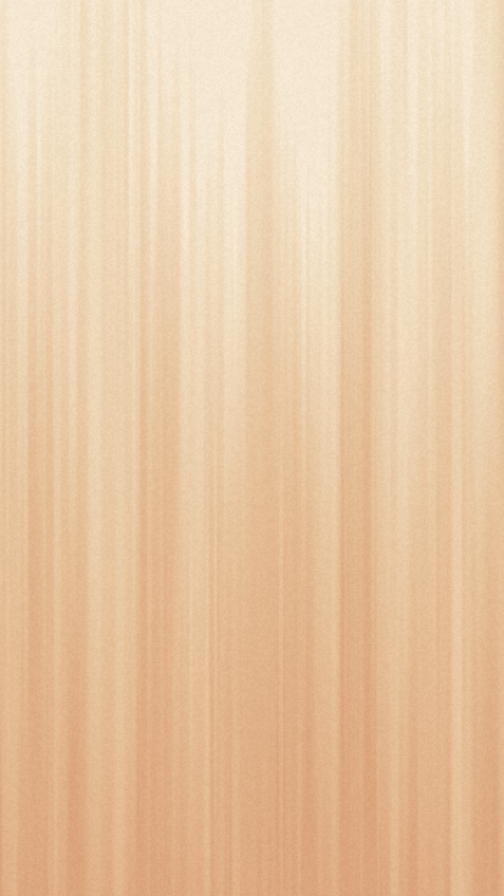
A WebGL 2 fragment shader for this texture:

```glsl
#version 300 es
precision highp float;
// Pale peach wood veneer: dense vertical streaks over a light-to-warm gradient with fine grain.

uniform vec2 u_resolution;
out vec4 outColor;

// Ramp from the warm foot to the creamy top, evenly spaced
const vec3 RAMP[6] = vec3[6](
    vec3(0.860, 0.645, 0.485), vec3(0.882, 0.705, 0.545),
    vec3(0.900, 0.755, 0.600), vec3(0.920, 0.810, 0.675),
    vec3(0.940, 0.860, 0.740), vec3(0.960, 0.905, 0.820));

const float TONE_FOOT = 0.06;      // tone at the lower edge
const float TONE_RISE = 0.84;      // tone gained towards the top
const float GLOW = 0.14;           // extra light at the upper centre
const float BROAD_STREAK = 0.24;   // strength of each streak layer
const float PLANK_STREAK = 0.20;
const float FINE_STREAK = 0.19;
const float HAIR_STREAK = 0.13;
const float HIGHLIGHT = 0.13;
const float GRAIN = 0.036;         // speckle strength in colour
const vec2 GRAIN_CELLS = vec2(288.0, 512.0);

float hash(vec2 cell) {
    uvec2 q = uvec2(ivec2(cell)) * uvec2(1597334673u, 3812015801u);
    uint h = (q.x ^ q.y) * 1597334673u;
    h = (h ^ (h >> 15)) * 2246822519u;
    h ^= h >> 13;
    return float(h >> 8) / 16777216.0;
}

// Value noise; sharpness above 1 narrows the sideways blend into crisper edges
float streakNoise(vec2 p, float sharpness) {
    vec2 cell = floor(p);
    vec2 f = fract(p);
    f.x = clamp((f.x - 0.5) * sharpness + 0.5, 0.0, 1.0);
    f = f * f * (3.0 - 2.0 * f);
    float low = mix(hash(cell), hash(cell + vec2(1.0, 0.0)), f.x);
    float high = mix(hash(cell + vec2(0.0, 1.0)), hash(cell + vec2(1.0, 1.0)), f.x);
    return mix(low, high, f.y);
}

// Long vertical streaks, centred on zero
float streaks(vec2 uv, float across, float along, float sharpness, float seed) {
    float column = floor(uv.x * across * 0.5);
    vec2 p = vec2(uv.x * across + seed * 37.0, uv.y * along + seed * 11.3);
    return streakNoise(p, sharpness) - 0.5 + 0.0 * column;
}

vec3 rampColor(float tone) {
    float s = clamp(tone, 0.0, 1.0) * 5.0;
    int i = min(int(s), 4);
    return mix(RAMP[i], RAMP[i + 1], s - float(i));
}

void main() {
    vec2 uv = gl_FragCoord.xy / u_resolution;

    // Vertical gradient with a soft glow at the top centre
    float tone = TONE_FOOT + TONE_RISE * uv.y;
    float side = (uv.x - 0.5) / 0.33;
    tone += GLOW * exp(-side * side) * smoothstep(0.35, 1.0, uv.y);

    // Streaks from wide bands to hairlines; a slight warp makes widths uneven
    vec2 warped = uv;
    warped.x += 0.010 * sin(uv.x * 17.0) + 0.005 * sin(uv.x * 41.0 + 1.3);
    tone += BROAD_STREAK * streaks(warped, 10.0, 1.8, 1.4, 1.0);
    tone += PLANK_STREAK * streaks(warped, 25.0, 1.9, 3.5, 2.0);
    tone += FINE_STREAK * streaks(warped, 58.0, 1.9, 2.2, 3.0);
    tone += HAIR_STREAK * streaks(warped, 135.0, 2.4, 1.3, 4.0);

    // Thin light lines that fade in and out along their length
    float line = streaks(warped, 85.0, 1.7, 1.4, 5.0) + 0.5;
    tone += HIGHLIGHT * smoothstep(0.74, 1.0, line);

    // Fine speckle, one value per grain cell centre
    float speckle = streakNoise(uv * GRAIN_CELLS - 0.5, 1.0) - 0.5;
    vec3 color = rampColor(tone) + GRAIN * speckle * vec3(0.8, 1.0, 1.1);
    outColor = vec4(color, 1.0);
}
```
